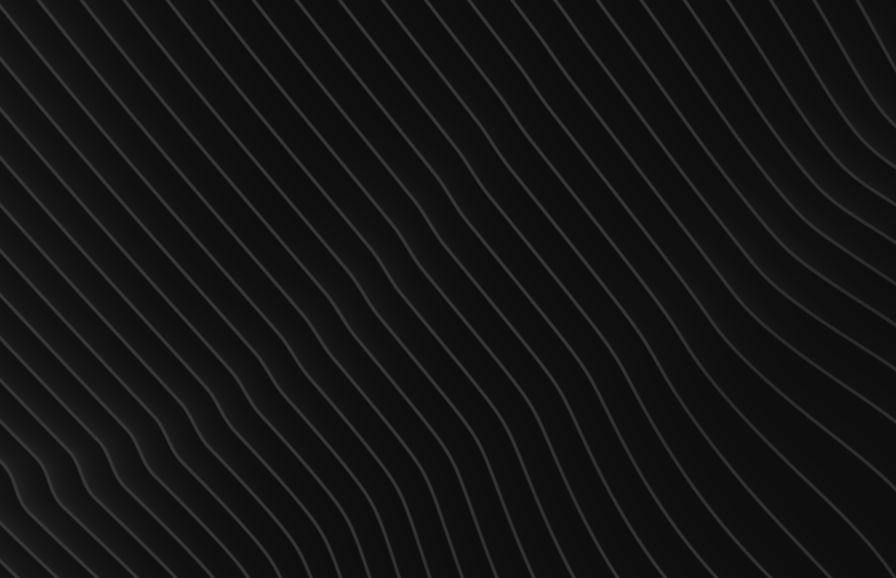
Write a WebGL 2 fragment shader that draws this background.

```glsl
#version 300 es
precision highp float;

uniform vec2 u_resolution;
out vec4 outColor;

// Lengths are fractions of the canvas width, y runs down from the top edge.
const float SPACING = 0.04805;
const float PHASE = 0.0052;
const vec3 LEAN = vec3(0.858, -0.184, 0.138);     // constant, per x, per y
const float LEFT_LEAN = 0.14;
const float CORNER_LEAN = 1.0;
const vec3 RIPPLE_ARC = vec3(0.547, -0.094, -1.098);
const float RIPPLE_WIDTH = 0.03;
const vec2 RIPPLE_STEP = vec2(0.028, 0.0078);     // left, centre
const vec2 LOWER_ORIGIN = vec2(0.3255, 0.6185);
const vec2 LOWER_NORMAL = vec2(0.518, 0.857);
const float LOWER_BEND = 0.6;
const vec2 RIGHT_ORIGIN = vec2(0.788, 0.387);
const vec2 RIGHT_NORMAL = vec2(0.78, 0.625);
const float RIGHT_BEND = 0.46;
const float FOLD_SOFTNESS = 0.03;
const float LINE_HALF_WIDTH = 0.0018;
const float LINE_SOFTNESS = 0.0006;
const float GLOW_REACH = 0.015;
const vec3 BASE_COLOR = vec3(0.053);
const vec3 LINE_COLOR = vec3(0.215);
const vec3 GLOW_COLOR = vec3(0.07);

// Zero before the fold, then a linear rise
float softRamp(float d) {
    return 0.5 * (d + sqrt(d * d + FOLD_SOFTNESS * FOLD_SOFTNESS));
}

// Signed distance to the arc along which the ridges ripple
float rippleDistance(vec2 p) {
    float arcY = RIPPLE_ARC.x + p.x * (RIPPLE_ARC.y + p.x * RIPPLE_ARC.z);
    float slope = RIPPLE_ARC.y + 2.0 * p.x * RIPPLE_ARC.z;
    return (p.y - arcY) / sqrt(1.0 + slope * slope);
}

float lowerFold(vec2 p) {
    return dot(p - LOWER_ORIGIN, LOWER_NORMAL);
}

float rightFold(vec2 p) {
    return dot(p - RIGHT_ORIGIN, RIGHT_NORMAL);
}

// Ridge coordinate: every whole number is one line
float ridgeField(vec2 p) {
    float cornerX = max(p.x - 0.6, 0.0);
    float lean = dot(LEAN, vec3(1.0, p));
    lean -= CORNER_LEAN * cornerX * cornerX * (1.0 - smoothstep(0.06, 0.28, p.y));
    lean += LEFT_LEAN * (p.y - 0.4) * (1.0 - smoothstep(0.1, 0.5, p.x));
    float x = p.x - p.y * lean;

    float stepSize = mix(RIPPLE_STEP.x, RIPPLE_STEP.y, smoothstep(0.0, 0.39, p.x));
    stepSize *= 1.0 - smoothstep(0.42, 0.74, p.x);
    x += stepSize * smoothstep(-RIPPLE_WIDTH, RIPPLE_WIDTH, rippleDistance(p));

    float lowerFade = 1.0 - smoothstep(0.44, 1.0, p.x);
    x += LOWER_BEND * lowerFade * softRamp(lowerFold(p));

    // The right fold weakens along its length, so the lines fan out
    float along = dot(p - RIGHT_ORIGIN, vec2(-RIGHT_NORMAL.y, RIGHT_NORMAL.x));
    float rightFade = 1.0 - smoothstep(-0.16, 0.165, along);
    x -= RIGHT_BEND * rightFade * softRamp(rightFold(p));
    return (x + PHASE) / SPACING;
}

float bell(float d, float width) {
    return exp(-d * d / (width * width));
}

void main() {
    float pixel = 1.0 / u_resolution.x;
    vec2 p = vec2(gl_FragCoord.x, u_resolution.y - gl_FragCoord.y) * pixel;

    // Distance to the nearest line, and distance past the last one
    float k = ridgeField(p);
    float density = max(length(vec2(dFdx(k), dFdy(k))) / pixel, 1.0);
    float nearest = abs(fract(k + 0.5) - 0.5) / density;
    float past = fract(k) / density;
    float before = (1.0 - fract(k)) / density;

    // Light gathers on the folds and along the left side
    float crease = bell(rippleDistance(p), 0.08) * (1.0 - smoothstep(0.4, 0.65, p.x));
    float bend = bell(rightFold(p), 0.09) * (1.0 - smoothstep(0.3, 0.45, p.y));
    float leftSide = 1.0 - smoothstep(0.0, 0.35, p.x);
    float light = 0.22 + 0.5 * crease + 0.45 * bend + 0.5 * leftSide;

    // Soft glow beside each line, ending smoothly at the next
    float glow = exp(-past / GLOW_REACH) * smoothstep(0.0, 1.5 * pixel, before);
    vec3 color = BASE_COLOR + GLOW_COLOR * light * glow + 0.006 * leftSide;

    // Thin bright edge, dimmer toward the lower right
    float blur = LINE_SOFTNESS + 0.6 * pixel;
    float edge = 1.0 - smoothstep(LINE_HALF_WIDTH - blur, LINE_HALF_WIDTH + blur, nearest);
    float strength = 1.0 - 0.2 * smoothstep(0.6, 1.0, p.x)
                         - 0.15 * bell(lowerFold(p) - 0.1, 0.08);
    color = mix(color, LINE_COLOR, edge * strength);

    outColor = vec4(color, 1.0);
}
```
